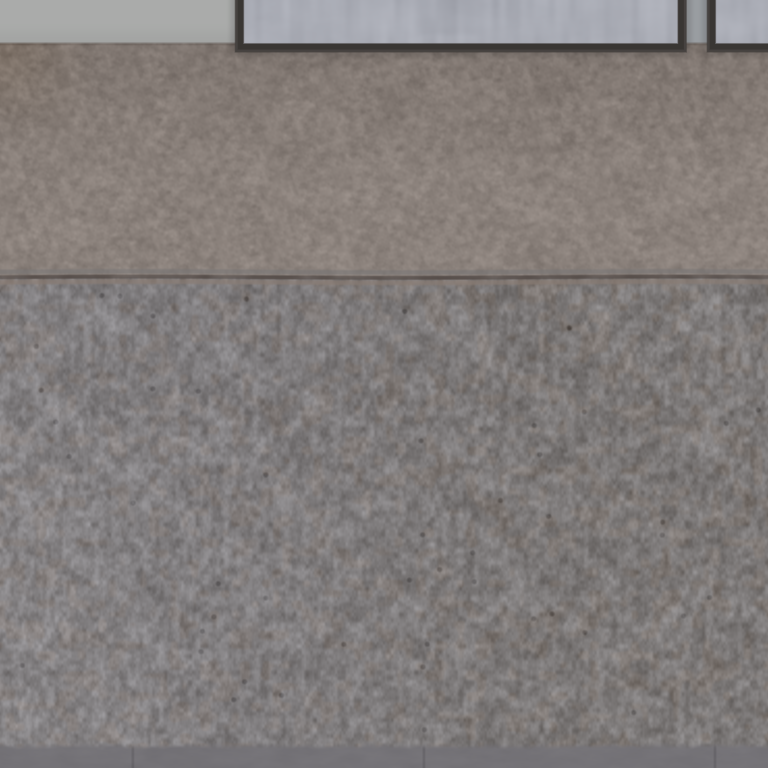
Write a WebGL 1 fragment shader that draws this texture.

```glsl
precision highp float;
// Speckled felt panels with a horizontal seam, below a pale wall and dark-framed canvases.
uniform vec2 u_resolution;

float hash(vec2 p) {
  return fract(sin(dot(p, vec2(127.1, 311.7))) * 43758.5453);
}

float noise(vec2 p) {
  vec2 i = floor(p), f = fract(p);
  f = f * f * (3.0 - 2.0 * f);
  return mix(mix(hash(i), hash(i + vec2(1.0, 0.0)), f.x),
             mix(hash(i + vec2(0.0, 1.0)), hash(i + vec2(1.0, 1.0)), f.x), f.y);
}

float fbm(vec2 p) {
  float sum = 0.0, amp = 0.5;
  for (int i = 0; i < 4; i++) {
    sum += amp * noise(p);
    p = mat2(1.6, 1.2, -1.2, 1.6) * p + 17.3;
    amp *= 0.5;
  }
  return sum / 0.9375;
}

float boxDistance(vec2 p, vec2 halfSize) {
  vec2 d = abs(p) - halfSize;
  return length(max(d, 0.0)) + min(max(d.x, d.y), 0.0);
}

// Soft horizontal line of the given half width
float band(float d, float halfWidth) {
  return 1.0 - smoothstep(halfWidth * 0.4, halfWidth * 1.6, abs(d));
}

// Centred mottling made of several fibre sizes
float grain(vec2 p) {
  return 0.55 * (noise(p * vec2(105.0, 82.0)) - 0.5)
       + 0.45 * (noise(p * vec2(190.0, 145.0) + 31.0) - 0.5)
       + 0.22 * (noise(p * vec2(370.0, 240.0) + 73.0) - 0.5)
       + 0.35 * (fbm(p * 24.0) - 0.5);
}

vec3 upperFelt(vec2 p) {
  vec3 col = mix(vec3(0.545, 0.508, 0.485), vec3(0.505, 0.468, 0.445),
                 smoothstep(0.72, 0.95, p.y));
  col -= vec3(0.01, 0.02, 0.035) * smoothstep(0.14, 0.0, p.x) * smoothstep(0.8, 0.94, p.y);
  vec2 slanted = vec2(p.x + 0.35 * p.y, p.y - 0.3 * p.x);
  return col + grain(slanted * vec2(0.95, 1.2)) * vec3(0.115, 0.112, 0.11);
}

vec3 lowerFelt(vec2 p) {
  vec3 col = mix(vec3(0.505, 0.495, 0.502), vec3(0.49, 0.477, 0.475), smoothstep(0.2, 0.8, p.x));
  col += 0.018 * smoothstep(0.35, 0.0, p.x) * smoothstep(0.65, 0.4, p.y);
  col += grain(p + 5.0) * vec3(0.19, 0.195, 0.205);
  // Warm flecks and sparse dark specks
  col += vec3(0.008, -0.005, -0.018) * smoothstep(0.5, 0.8, noise(p * 75.0 + 9.0));
  vec2 cell = floor(p * 48.0);
  vec2 centre = 0.25 + 0.5 * vec2(hash(cell + 3.0), hash(cell + 8.0));
  float speck = smoothstep(0.24, 0.06, length(fract(p * 48.0) - centre));
  return col - 0.11 * speck * step(0.965, hash(cell));
}

vec3 canvasPaint(vec2 p) {
  vec3 col = vec3(0.665, 0.675, 0.71);
  col += 0.05 * (fbm(p * vec2(18.0, 32.0)) - 0.5);
  col += 0.05 * (noise(p * vec2(110.0, 14.0)) - 0.5);
  float patchLight = smoothstep(0.535, 0.55, p.x) * smoothstep(0.64, 0.61, p.x);
  return col - 0.025 * patchLight * smoothstep(0.95, 0.96, p.y);
}

void main() {
  vec2 p = gl_FragCoord.xy / u_resolution;
  float soft = max(0.0014, 1.0 / u_resolution.y);

  // Felt panels and their seam
  float seamY = 0.639 + 0.0008 * sin(p.x * 9.0);
  vec3 col = mix(lowerFelt(p), upperFelt(p), smoothstep(-0.004, 0.004, p.y - seamY));
  float wear = 0.75 + 0.5 * noise(vec2(p.x * 45.0, 2.0));
  col = mix(col, vec3(0.47, 0.46, 0.46), 0.6 * band(p.y - seamY - 0.007, 0.003));
  col = mix(col, vec3(0.33, 0.295, 0.28), 0.75 * wear * band(p.y - seamY, 0.0026));
  col = mix(col, vec3(0.54, 0.485, 0.45), 0.65 * band(p.y - seamY + 0.0065, 0.003));

  // Smooth ledge with faint joints
  vec3 ledge = vec3(0.455, 0.447, 0.465) + 0.035 * (fbm(p * vec2(35.0, 90.0)) - 0.5);
  float joint = abs(fract((p.x - 0.173) / 0.379 + 0.5) - 0.5) * 0.379;
  ledge -= 0.05 * (1.0 - smoothstep(0.0005, 0.003, joint));
  col = mix(ledge, col, smoothstep(0.024, 0.033, p.y + 0.004 * (noise(p * 90.0) - 0.5)));

  // Wall, shaded where it meets the felt
  vec3 wall = vec3(0.665, 0.67, 0.665) - 0.025 * smoothstep(0.97, 0.945, p.y);
  wall = mix(wall, vec3(0.60, 0.615, 0.63), smoothstep(0.88, 0.9, p.x));
  col = mix(col, wall, smoothstep(-0.002, 0.002, p.y - 0.944));
  col -= 0.05 * band(p.y - 0.943, 0.002);

  // Framed canvases running off the top
  for (int i = 0; i < 2; i++) {
    vec2 q = p - vec2(0.6 + 0.6145 * float(i), 1.132);
    float d = boxDistance(q, vec2(0.294, 0.2));
    col *= 1.0 - 0.12 * smoothstep(0.012, 0.0, d);
    vec3 frame = vec3(0.225, 0.21, 0.2) + 0.05 * band(d + 0.002, 0.0015);
    vec3 picture = mix(canvasPaint(p), frame, smoothstep(-0.0115 - soft, -0.0115 + soft, d));
    col = mix(picture, col, smoothstep(-soft, soft, d));
  }

  gl_FragColor = vec4(clamp(col, 0.0, 1.0), 1.0);
}
```
